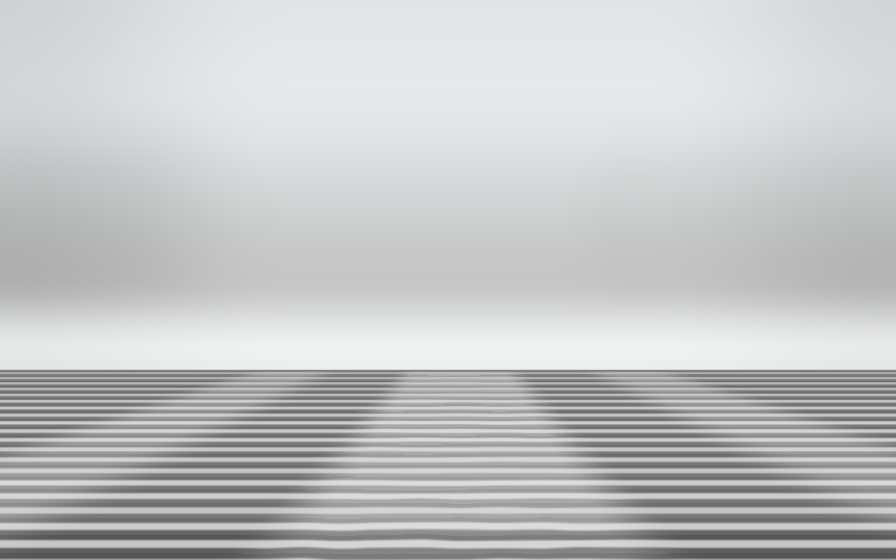
This background is drawn by a Shadertoy shader. Its source:

```glsl
// An empty pale studio: a softly lit wall above a glossy slatted floor.
// The wall sums smooth vertical ramps and side shadows; the floor repeats
// slats in perspective and tints them with beams fanning from one point.

#define HORIZON 0.6604      // depths are measured down from the top edge
#define SLAT_ORIGIN 0.344   // depth at which the slats would converge
#define SLAT_SCALE 11.92    // slat count factor
#define SLAT_WIDTH 0.21     // half width of a bright slat, in periods
#define BEAM_ORIGIN 0.542   // depth from which the beams fan out
#define BEAM_CENTER 0.514   // horizontal centre of the beams
#define RIPPLE 0.10         // unevenness of the slats under the main beam

float hash(vec2 p) {
    vec3 q = fract(vec3(p.xyx) * 0.1031);
    q += dot(q, q.yzx + 33.33);
    return fract((q.x + q.y) * q.z);
}

float noise(vec2 p) {
    vec2 i = floor(p), f = fract(p);
    f = f * f * (3.0 - 2.0 * f);
    return mix(mix(hash(i), hash(i + vec2(1, 0)), f.x),
               mix(hash(i + vec2(0, 1)), hash(i + vec2(1, 1)), f.x), f.y);
}

// A band that rises around a and falls around b, with soft edges
float band(float a, float b, float soft, float v) {
    return smoothstep(a - soft, a + soft, v) * (1.0 - smoothstep(b - soft, b + soft, v));
}

vec3 wallColor(float x, float depth) {
    // Vertical light: bright top, grey middle, white glow at the base
    float light = mix(0.895, 0.912, smoothstep(0.0, 0.15, depth));
    light -= 0.135 * smoothstep(0.15, 0.50, depth);
    float glow = smoothstep(0.50, 0.625, depth);
    light += 0.165 * glow;
    light -= 0.015 * smoothstep(0.63, HORIZON, depth);

    // Shadows on both sides, the left one deeper
    float fade = mix(1.0, 0.45, glow);
    light -= 0.075 * fade * (1.0 - smoothstep(0.0, 0.33, x));
    light -= 0.060 * fade * smoothstep(0.72, 1.0, x);

    // Faint cloudy shadows with rounded upper corners
    float lower = band(0.25, 0.52, 0.07, depth);
    light -= 0.022 * lower * (1.0 - smoothstep(0.14, 0.30, x));
    light -= 0.014 * lower * smoothstep(0.62, 0.70, x);

    // Cool tint above, neutral lower down, faint green in the glow
    vec3 tint = mix(vec3(-0.010, 0.004, 0.008), vec3(0.0), smoothstep(0.1, 0.5, depth));
    tint += glow * vec3(-0.003, 0.004, 0.0);
    return vec3(light) + tint;
}

vec3 floorColor(float x, float depth, float aspect) {
    float side = (x - BEAM_CENTER) * aspect;

    // Light beams fan out across the floor
    float fan = abs(side) / max(depth - BEAM_ORIGIN, 0.01);
    float mainBeam = 1.0 - smoothstep(0.60, 0.98, fan);
    float beam = mainBeam + 0.7 * band(1.95, 3.0, 0.28, fan);

    // Slats in perspective, slightly wavy under the main beam
    float reach = max(depth - SLAT_ORIGIN, 0.01);
    float slat = SLAT_SCALE / reach;
    float wave = noise(vec2(side * 14.0, slat * 1.7)) - 0.5;
    slat += RIPPLE * mainBeam * wave;
    float pixel = SLAT_SCALE / (reach * reach) / iResolution.y;
    float offset = fract(slat + 0.5) - 0.5;
    float edge = 0.07 + 0.5 * pixel;
    float bright = 1.0 - smoothstep(SLAT_WIDTH - edge, SLAT_WIDTH + edge, abs(offset));

    // Tones of slats and gaps, darker gaps in the foreground
    float far = 1.0 - smoothstep(HORIZON, 0.76, depth);
    float gapTone = mix(0.45, 0.64, beam) - 0.06 * offset;
    gapTone *= mix(1.0, 0.78, smoothstep(0.925, 0.965, depth));
    float slatTone = mix(0.79, 0.85, beam) - 0.08 * far;
    slatTone += 0.04 * (hash(vec2(floor(slat + 0.5), 3.0)) - 0.5);
    float tone = mix(gapTone, slatTone, bright);

    // Thin dark lip along the horizon
    tone = mix(0.50, tone, smoothstep(0.001, 0.006, depth - HORIZON));
    return vec3(tone);
}

void mainImage(out vec4 fragColor, in vec2 fragCoord) {
    vec2 uv = fragCoord / iResolution.xy;
    float depth = 1.0 - uv.y;
    float aspect = iResolution.x / iResolution.y;

    vec3 wall = wallColor(uv.x, depth);
    vec3 ground = floorColor(uv.x, depth, aspect);
    float soft = 0.7 / iResolution.y;
    float onFloor = smoothstep(HORIZON - soft, HORIZON + soft, depth);
    fragColor = vec4(mix(wall, ground, onFloor), 1.0);
}
```
